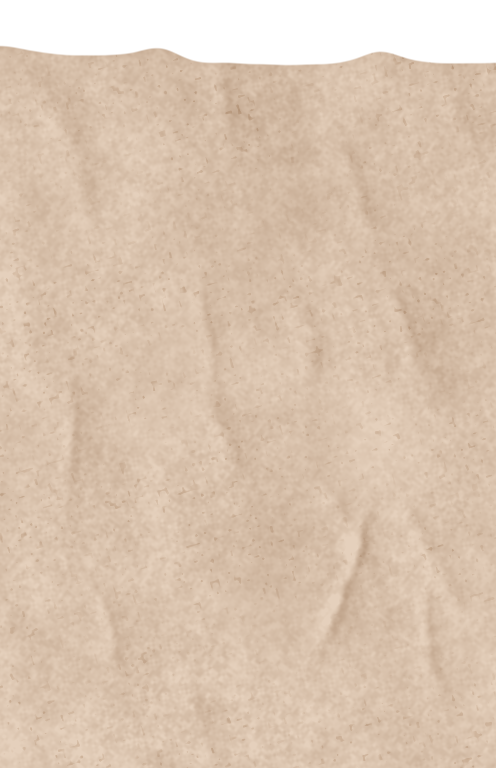
Give the GLSL for this texture, as a WebGL 1 fragment shader.

```glsl
precision highp float;
// A slab of pale beige sand under a white sky, with a softly wavy upper rim.
// Layered value noise gives grains, mottling and long folds; a jittered loop
// of bent creases, each lit on one side and shaded on the other, adds relief.

uniform vec2 u_resolution;

#define SAND vec3(0.843, 0.751, 0.665)
#define TONE_STEP vec3(0.033, 0.039, 0.043)
#define SPECK_TINT vec3(0.070, 0.090, 0.105)
#define GRAIN_SCALE 250.0
#define GRAIN_CONTRAST 1.55
#define MOTTLE_CONTRAST 1.15
#define FOLD_CONTRAST 1.35
#define CREASE_DEPTH 1.25
#define RIM_HEIGHT 0.917

float hash(vec2 p) {
  vec3 q = fract(vec3(p.xyx) * 0.1031);
  q += dot(q, q.yzx + 33.33);
  return fract((q.x + q.y) * q.z);
}

// Value noise centred on zero
float noise(vec2 p) {
  vec2 cell = floor(p);
  vec2 f = fract(p);
  f = f * f * (3.0 - 2.0 * f);
  float low = mix(hash(cell), hash(cell + vec2(1.0, 0.0)), f.x);
  float high = mix(hash(cell + vec2(0.0, 1.0)), hash(cell + 1.0), f.x);
  return mix(low, high, f.y) - 0.5;
}

vec2 turn(vec2 p) {
  return vec2(0.8 * p.x - 0.6 * p.y, 0.6 * p.x + 0.8 * p.y) + 7.0;
}

float bump(float x, float width) {
  return exp(-x * x / (width * width));
}

// Height of the sand's upper edge
float rim(float x) {
  float h = RIM_HEIGHT + 0.011 * (1.0 - smoothstep(0.18, 0.28, x));
  h += 0.011 * bump(x, 0.06) + 0.010 * bump(x - 0.21, 0.032);
  h += 0.014 * bump(x - 0.495, 0.035);
  return h + 0.004 * noise(vec2(x * 24.0, 3.0));
}

// Bent crease through a centre: shadow on the line, light to its left
float crease(vec2 p, vec2 centre, float reach, float lean, float bend, float width) {
  vec2 d = p - centre;
  float t = d.y / reach;
  float across = d.x - lean * d.y - bend * (t * t - 0.4);
  float taper = 1.0 - smoothstep(0.25, 1.0, abs(t));
  float w = width * (1.0 + 0.5 * t * t);
  float shade = bump(across, w) + 0.45 * bump(across - 1.6 * w, 2.4 * w);
  float light = 0.75 * bump(across + 2.4 * w, 1.9 * w);
  return taper * (light - shade);
}

// Scattered creases, one in each cell of a coarse jittered grid
float creases(vec2 p) {
  float sum = 0.0;
  for (int i = 0; i < 16; i++) {
    float k = float(i);
    vec2 cell = vec2(mod(k, 4.0), floor(k / 4.0));
    vec2 jitter = vec2(hash(cell + 11.3), hash(cell + 47.7));
    vec2 centre = (cell + 0.15 + 0.7 * jitter) * vec2(0.165, 0.235);
    float lean = mix(-0.55, 0.15, hash(cell + 5.1));
    float reach = mix(0.06, 0.14, hash(cell + 23.9));
    float bend = mix(-0.015, 0.018, hash(cell + 71.2));
    float width = mix(0.005, 0.010, hash(cell + 91.6));
    float strength = mix(0.3, 1.0, hash(cell + 63.4));
    sum += strength * crease(p, centre, reach, lean, bend, width);
  }
  return sum;
}

void main() {
  vec2 p = gl_FragCoord.xy / u_resolution.y;
  vec2 r = turn(p);

  // Ragged coordinates keep folds and creases from looking drawn
  vec2 warp = vec2(noise(p * 9.0 + 3.0), noise(p * 9.0 + 31.0));
  vec2 q = p + 0.022 * warp + 0.005 * vec2(noise(p * 55.0), noise(p * 55.0 + 19.0));

  // Relief: long leaning folds, scattered creases and one deep furrow
  vec2 along = vec2(q.x + 0.25 * q.y, q.y);
  float tone = 0.10 + FOLD_CONTRAST * noise(along * vec2(17.0, 3.5) + 2.0);
  tone += CREASE_DEPTH * creases(q);
  tone += 2.2 * crease(q, vec2(0.455, 0.245), 0.13, 0.38, -0.008, 0.006);

  // Mottling and grains
  tone += MOTTLE_CONTRAST * (noise(r * 6.0) + 0.8 * noise(r * 24.0) + 0.6 * noise(r * 60.0));
  float coarse = 0.85 + 0.5 * noise(r * 8.0 + 13.0);
  tone += coarse * GRAIN_CONTRAST * noise(r * GRAIN_SCALE);
  tone += coarse * GRAIN_CONTRAST * 0.8 * noise(turn(r) * GRAIN_SCALE * 0.52);
  vec3 colour = SAND + TONE_STEP * clamp(tone, -4.0, 1.7);

  // Sparse brown specks
  float speck = smoothstep(0.30, 0.46, noise(turn(r) * GRAIN_SCALE * 0.75 + 29.0));
  colour -= SPECK_TINT * speck * (0.6 + noise(r * 14.0));

  // Slightly darker rim against the white
  float above = p.y - rim(p.x);
  colour -= TONE_STEP * 0.9 * exp(min(above, 0.0) / 0.008);
  float soft = 1.2 / u_resolution.y;
  gl_FragColor = vec4(mix(colour, vec3(1.0), smoothstep(-soft, soft, above)), 1.0);
}
```
